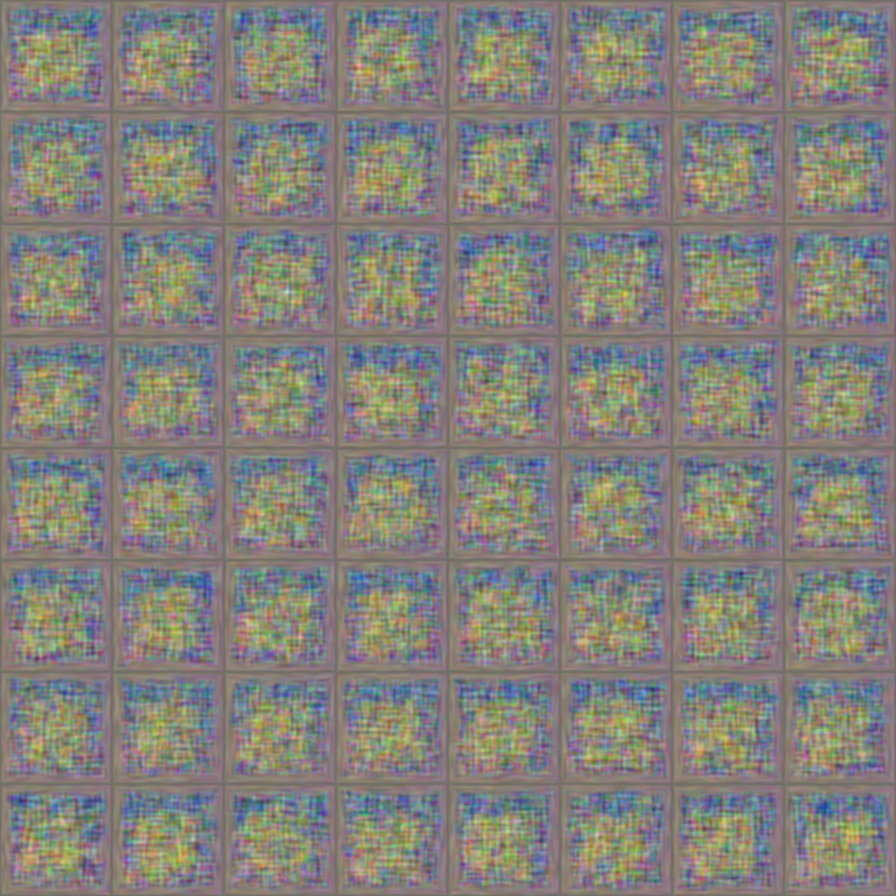
Reproduce this pattern procedurally as a three.js fragment shader.

```glsl
varying vec2 vUv;

vec2 gradientAt(vec2 cell) {
  vec2 h = vec2(dot(cell, vec2(127.1, 311.7)), dot(cell, vec2(269.5, 183.3)));
  return 2.0 * fract(sin(h) * 43758.55) - 1.0;
}

float gradientNoise(vec2 p) {
  vec2 i = floor(p), f = fract(p);
  vec2 u = f * f * f * (f * (f * 6.0 - 15.0) + 10.0);
  float low = mix(dot(gradientAt(i), f),
                  dot(gradientAt(i + vec2(1, 0)), f - vec2(1, 0)), u.x);
  float high = mix(dot(gradientAt(i + vec2(0, 1)), f - vec2(0, 1)),
                   dot(gradientAt(i + vec2(1, 1)), f - vec2(1, 1)), u.x);
  return mix(low, high, u.y);
}

// Independent noise in each colour channel
vec3 colourNoise(vec2 p) {
  return vec3(gradientNoise(p), gradientNoise(p + 37.4), gradientNoise(p + 91.7));
}

void main() {
  vec2 grid = vUv * 8.0;
  vec2 tile = floor(grid);
  vec2 local = fract(grid);
  vec2 p = local + tile * 13.0;
  vec2 edge = min(local, 1.0 - local);
  float border = min(edge.x, edge.y);

  // Ragged patch: neutral margin, blue ring, olive core
  vec2 warp = vec2(gradientNoise(p * 6.0), gradientNoise(p * 6.0 + 51.3));
  vec2 q = local - vec2(0.47, 0.46) + 0.12 * warp;
  float core = 1.0 - smoothstep(0.03, 0.19, length(max(abs(q) - 0.17, 0.0)));
  float inside = smoothstep(0.03, 0.14, border + 0.07 * warp.x);
  vec3 margin = mix(vec3(0.55, 0.50, 0.45), vec3(0.55, 0.47, 0.50),
                    smoothstep(0.3, 0.95, local.x));
  vec3 ring = mix(vec3(0.49, 0.46, 0.52), vec3(0.40, 0.47, 0.55),
                  smoothstep(0.2, 0.85, local.y));
  vec3 colour = mix(margin, mix(ring, vec3(0.57, 0.575, 0.44), core), inside);

  // Warm bloom at the lower left
  vec2 bloom = (local - vec2(0.2, 0.33) + 0.1 * warp) / vec2(0.13, 0.19);
  colour += vec3(0.09, 0.02, 0.01) * exp(-dot(bloom, bloom));

  // Cloudy blotches, blue against yellow
  float cloud = gradientNoise(p * 5.0 + 23.6) + 0.6 * gradientNoise(p * 10.0);
  colour += inside * (cloud * vec3(0.17, 0.10, -0.12) + 0.15 * colourNoise(p * 8.0 + 7.2));

  // Crossed threads; only those along the border remain in the margin
  float alongX = mix(smoothstep(-0.05, 0.05, edge.x - edge.y), 1.0, inside);
  float alongY = mix(smoothstep(-0.05, 0.05, edge.y - edge.x), 1.0, inside);
  vec3 across = colourNoise(p * vec2(7, 25)) + 0.7 * gradientNoise(p * vec2(5, 28) + 4.8);
  vec3 upright = colourNoise(p * vec2(25, 7) + 63.1) + 0.7 * gradientNoise(p * vec2(28, 5) + 9.3);
  float strength = mix(0.11, 0.19, inside);
  colour += strength * (alongX * across + alongY * upright);
  colour += inside * 0.17 * colourNoise(p * 21.0 + 15.9);

  // Thin wavering seams between tiles
  vec2 wobble = 0.012 * vec2(gradientNoise(grid.yx * 5.0), gradientNoise(grid * 5.0 + 31.7));
  vec2 seam = abs(fract(grid + wobble + 0.5) - 0.5);
  float line = 1.0 - smoothstep(0.006, 0.026, min(seam.x, seam.y));
  colour = mix(colour, vec3(0.41, 0.41, 0.38), 0.65 * line);

  gl_FragColor = vec4(clamp(colour, 0.0, 1.0), 1.0);
}
```
